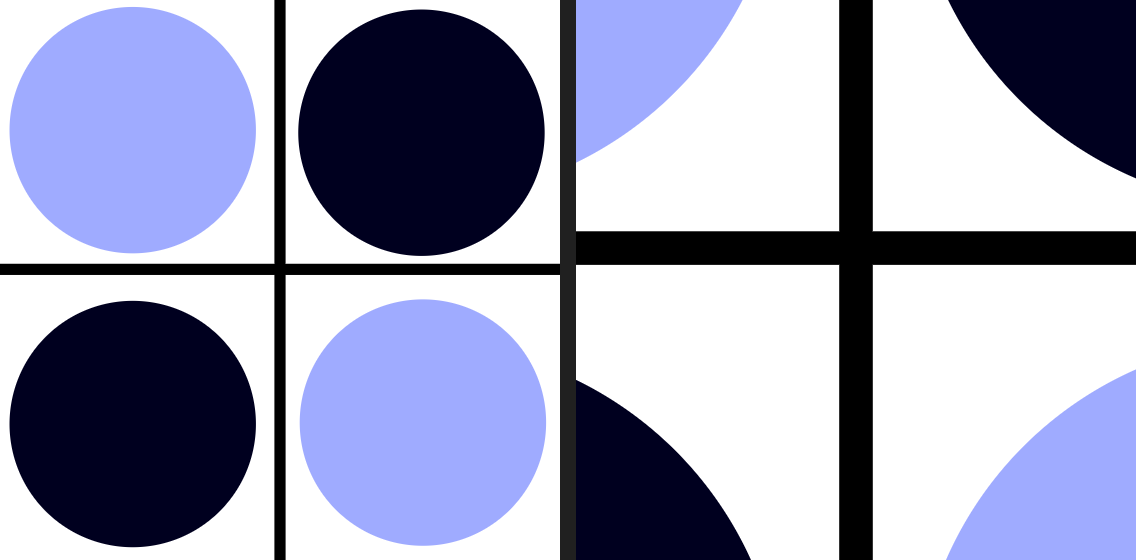
Left: the whole. Right: its middle third, enlarged.
A Shadertoy shader for this pattern:

```glsl
// Coverage of a shape from its signed distance, smoothed over one pixel
float coverage(float dist, float pixel) {
    return clamp(0.5 - dist / pixel, 0.0, 1.0);
}

// Disc centre for a cell of the two by two grid, slightly off the regular spacing
vec2 discCentre(vec2 cell) {
    vec2 nudge = cell.x * mix(vec2(0.0026), vec2(0.0, -0.0046), cell.y);
    return vec2(0.237, 0.2428) + cell * vec2(0.5156, 0.5248) + nudge;
}

void mainImage(out vec4 fragColor, in vec2 fragCoord) {
    vec2 uv = fragCoord / iResolution.xy;
    float pixel = 1.0 / min(iResolution.x, iResolution.y);
    vec3 lavender = vec3(0.625, 0.67, 1.0);
    vec3 navy = vec3(0.0, 0.0, 0.12);
    vec3 colour = vec3(1.0);

    // Discs in checkerboard colours
    for (int i = 0; i < 4; i++) {
        vec2 cell = vec2(i % 2, i / 2);
        vec3 discColour = mix(navy, lavender, mod(cell.x + cell.y, 2.0));
        float disc = length(uv - discCentre(cell)) - 0.22;
        colour = mix(colour, discColour, coverage(disc, pixel));
    }

    // Crossing black bars, wrapped around the canvas edges
    vec2 bars = abs(fract(uv - vec2(0.5, 0.519) + 0.5) - 0.5) - 0.01;
    colour = mix(colour, vec3(0.0), coverage(min(bars.x, bars.y), pixel));

    fragColor = vec4(colour, 1.0);
}
```
